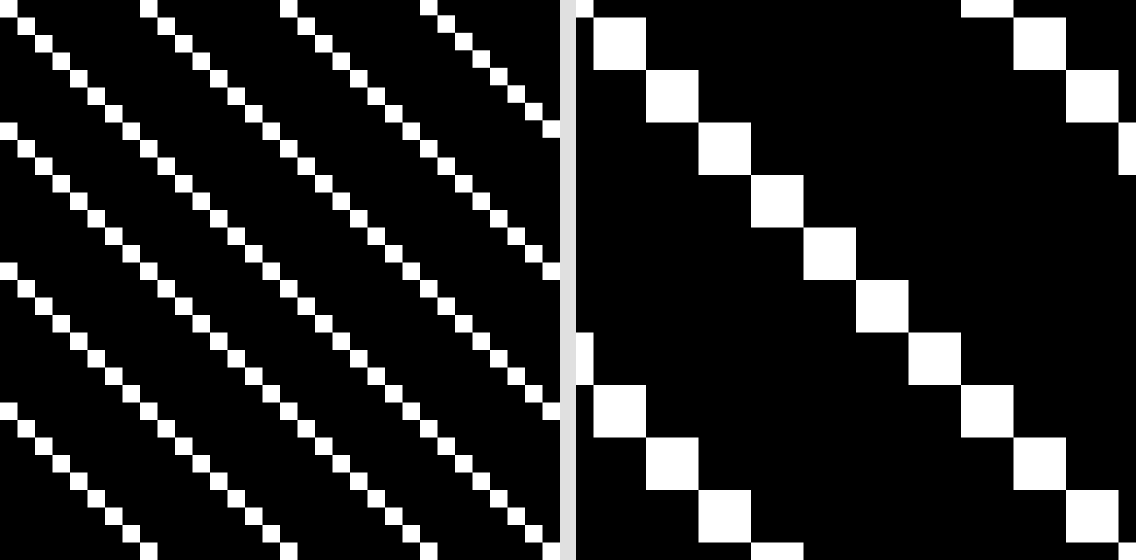
Left, the full canvas; right, a detail of the centre.
A Shadertoy shader for this pattern:

```glsl
// Parallel diagonal staircases of white squares on black, on a 32 by 32 grid.

const float GRID_CELLS = 32.0;
const float SPACING = 8.0;       // columns between neighbouring diagonals
const int SIDE_DIAGONALS = 3;    // diagonals on each side of the main one
const float CORNER_LIFT = 0.125; // upward slip of the top right diagonal, in cells
const vec3 BACKGROUND = vec3(0.0);
const vec3 SQUARE_COLOR = vec3(1.0);

// Area coverage of a unit square centred on the origin
float squareCoverage(vec2 p, vec2 pixel) {
    vec2 c = clamp((0.5 - abs(p)) / pixel + 0.5, 0.0, 1.0);
    return c.x * c.y;
}

// Column where a diagonal meets the top row; the lower ones sit one cell closer
float diagonalStart(int index) {
    return SPACING * float(index) + (index < 0 ? 1.0 : 0.0);
}

// One descending staircase, summed over the nearest columns
float staircase(vec2 p, float start, float lift, vec2 pixel) {
    float coverage = 0.0;
    for (int i = -1; i <= 1; i++) {
        float column = floor(p.x) + float(i);
        vec2 center = vec2(column, column - start - lift) + vec2(0.5);
        coverage += squareCoverage(p - center, pixel);
    }
    return coverage;
}

void mainImage(out vec4 fragColor, in vec2 fragCoord) {
    // Cell coordinates, with rows counted from the top
    vec2 uv = fragCoord / iResolution.xy;
    vec2 p = vec2(uv.x, 1.0 - uv.y) * GRID_CELLS;
    vec2 pixel = GRID_CELLS / iResolution.xy;

    float coverage = 0.0;
    for (int k = -SIDE_DIAGONALS; k <= SIDE_DIAGONALS; k++) {
        float lift = k == SIDE_DIAGONALS ? CORNER_LIFT : 0.0;
        coverage += staircase(p, diagonalStart(k), lift, pixel);
    }

    fragColor = vec4(mix(BACKGROUND, SQUARE_COLOR, min(coverage, 1.0)), 1.0);
}
```
